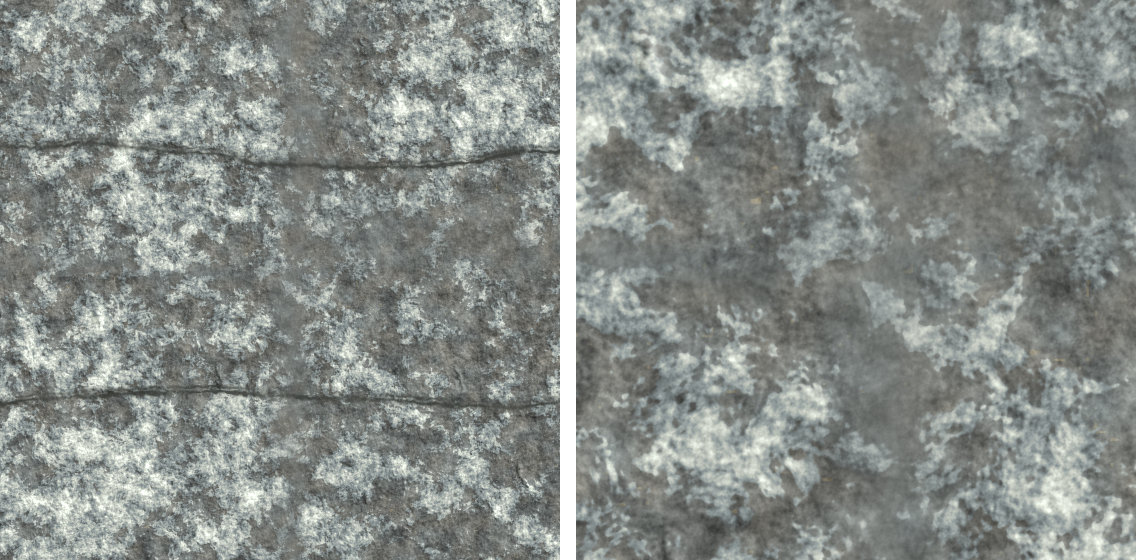
Left: the whole. Right: its middle third, enlarged.
Give the GLSL for this texture, as a WebGL 1 fragment shader.

```glsl
precision highp float;
// Weathered grey stone crusted with pale, blue-grey lichen and split by two cracks.
// Layered value noise gives ragged lichen and grain; worn bands, ledges and
// wavering crack lines are distance fields laid over it.

uniform vec2 u_resolution;

#define PATCH_SCALE 19.0
#define COVERAGE 0.0
#define STONE_TONE 0.455
#define LICHEN_TONE 0.565
#define GRAIN 0.58
#define CRUST_GRAIN 0.85
#define RELIEF 0.55
#define CRACK_WIDTH 0.0038
#define LEDGE_CELLS 7.0
#define LEDGE_CHANCE 0.3

float hash(vec2 p) {
  vec3 q = fract(p.xyx * 0.1031);
  q += dot(q, q.yzx + 33.33);
  return fract((q.x + q.y) * q.z);
}

float noise(vec2 p) {
  vec2 i = floor(p), f = fract(p);
  f = f * f * (3.0 - 2.0 * f);
  return mix(mix(hash(i), hash(i + vec2(1.0, 0.0)), f.x),
             mix(hash(i + vec2(0.0, 1.0)), hash(i + 1.0), f.x), f.y);
}

// Rough fractal noise, centred on zero.
float fbm(vec2 p) {
  float sum = 0.0, weight = 1.0, total = 0.0;
  for (int i = 0; i < 5; i++) {
    sum += weight * (noise(p) - 0.5);
    total += weight;
    weight *= 0.8;
    p = mat2(1.68, 1.26, -1.26, 1.68) * p + 17.3;
  }
  return sum / total;
}

float bump(float x, float center, float radius) {
  float d = (x - center) / radius;
  return exp(-d * d);
}

// Smooth, worn strips: one upright, one across that widens to the right.
float wornBands(vec2 uv) {
  vec2 wobble = vec2(noise(uv * 14.0), noise(uv * 14.0 + 40.0)) - 0.5;
  vec2 p = uv + 0.06 * wobble;
  float upright = bump(p.x, 0.525, 0.035);
  float rightSide = smoothstep(0.44, 0.58, p.x);
  float across = bump(p.y, mix(0.515, 0.57, rightSide), mix(0.018, 0.07, rightSide));
  return max(upright, across * 0.75);
}

// Darkness of a crack: a core, a fainter twin line and a soft shadow.
float crack(vec2 uv, float height, float swing, float phase) {
  float middle = height + swing * cos(6.28318 * (uv.x - phase));
  middle += 0.012 * (noise(vec2(uv.x * 13.0, height * 50.0)) - 0.5);
  middle += 0.005 * (noise(uv * 130.0) - 0.5);
  float d = uv.y - middle;
  float strength = 0.35 + 0.65 * noise(vec2(uv.x * 26.0, height * 70.0));
  strength *= 0.6 + 0.6 * noise(uv * 170.0 + 9.0);
  float width = CRACK_WIDTH * (0.5 + noise(vec2(uv.x * 25.0, 3.0)));
  float core = bump(d, 0.0, width);
  float twin = 0.8 * bump(d, 0.009, width * 0.8) * noise(vec2(uv.x * 11.0, 8.0));
  return strength * max(core, twin) + 0.2 * bump(d, 0.003, 0.01);
}

// Scattered chipped ledges: negative on the shaded side, positive on the lit lip.
float ledges(vec2 uv) {
  vec2 p = uv * LEDGE_CELLS, cell = floor(p);
  float ragged = 0.09 * (noise(p * 7.0) - 0.5) + 0.05 * (noise(p * 22.0) - 0.5);
  float sum = 0.0;
  for (int j = -1; j <= 1; j++) {
    for (int i = -1; i <= 1; i++) {
      vec2 id = cell + vec2(float(i), float(j));
      float present = step(hash(id + 71.0), LEDGE_CHANCE);
      vec2 q = p - id - vec2(hash(id + 5.0), hash(id + 23.0));
      float halfLength = 0.1 + 0.18 * hash(id + 37.0);
      float side = q.x + 0.3 * q.y - 0.5 * q.y * q.y + ragged;
      float along = 1.0 - smoothstep(0.3, 1.0, abs(q.y) / halfLength);
      sum += present * along * (0.6 * bump(side, 0.045, 0.04) - bump(side, 0.0, 0.022));
    }
  }
  return sum;
}

void main() {
  vec2 uv = gl_FragCoord.xy / u_resolution;
  vec2 warp = vec2(noise(uv * 30.0), noise(uv * 30.0 + 60.0)) - 0.5;
  vec2 p = uv * PATCH_SCALE + 0.2 * warp;
  float worn = wornBands(uv);

  // Lichen growth, thickest left of centre and thin in the worn strips.
  float cover = COVERAGE + 0.15 * (noise(uv * vec2(6.5, 5.5) + 11.0) - 0.5);
  cover += 0.045 * bump(uv.x, 0.3, 0.18) - 0.03 * bump(uv.x, 0.0, 0.07) - 0.1 * worn;
  float height = fbm(p);
  float depth = height + cover;
  float lichen = smoothstep(-0.022, 0.038, depth) * (1.0 - 0.45 * worn);
  float slope = height - fbm(p + vec2(0.045, 0.055));

  // Tones of bare stone and of crust.
  float grain = fbm(uv * 42.0 + 90.0);
  float clarity = 1.0 - 0.5 * worn;
  float stoneTone = STONE_TONE + 0.01 * worn + GRAIN * grain * clarity;
  float crustTone = LICHEN_TONE + 0.95 * max(depth, 0.0) + CRUST_GRAIN * grain;
  float tone = mix(stoneTone, crustTone, lichen) + RELIEF * slope * clarity;

  // Warm stone, blue-grey crust and creamy crust tips.
  float hue = noise(uv * 45.0 + 130.0);
  vec3 stoneTint = mix(vec3(1.02, 1.01, 0.95), vec3(0.96, 1.02, 1.01), hue);
  vec3 crustTint = mix(vec3(0.94, 1.01, 1.01), vec3(0.99, 1.02, 0.97), smoothstep(0.58, 0.78, tone));
  vec3 color = tone * mix(stoneTint, crustTint, lichen);
  float fleck = smoothstep(0.91, 0.98, noise(uv * 210.0 + 7.0)) * (1.0 - lichen);
  color += fleck * vec3(0.11, 0.08, 0.02) * clarity;

  // Ledges and cracks.
  color += 0.2 * ledges(uv) * (1.0 - worn);
  float split = max(crack(uv, 0.72, 0.019, 0.13), crack(uv, 0.287, 0.011, 0.38));
  color = mix(color, vec3(0.22, 0.23, 0.21), clamp(split, 0.0, 0.85));
  gl_FragColor = vec4(clamp(color, 0.0, 1.0), 1.0);
}
```
